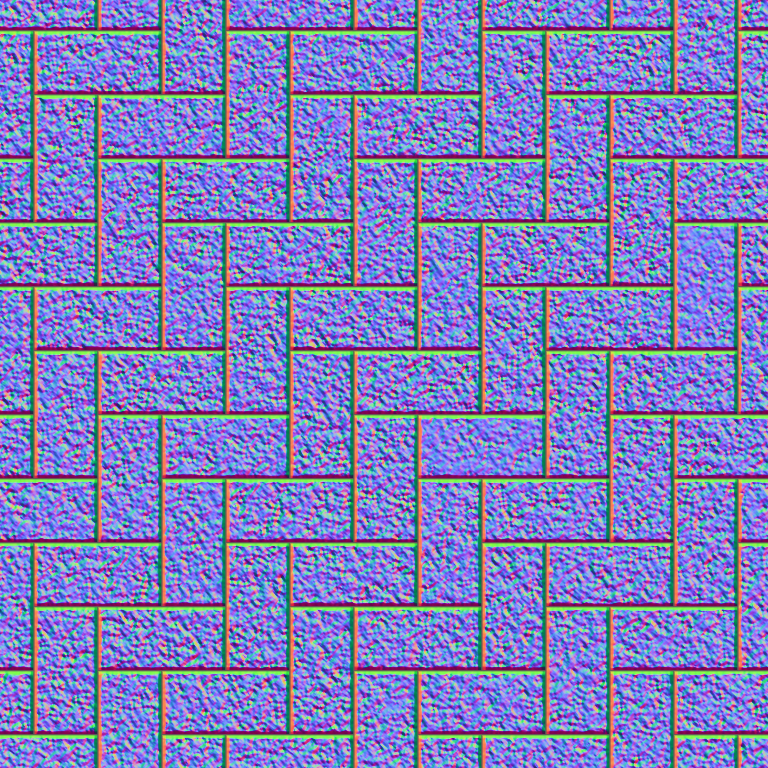
Reproduce this texture map procedurally as a Shadertoy shader.

```glsl
#define CELLS 12.0                   // grid cells per side, a brick is 2 x 1
#define GRID_SHIFT vec2(0.53, 0.52)  // offset of the first joint, in cells
#define BEVEL 0.050                  // bevel width, in cells
#define BEVEL_SLOPE 4.5
#define JOINT_WIDTH 0.020
#define GRAIN_SCALE 7.5              // coarsest grain, lattice steps per cell
#define GRAIN_SLOPE 0.98
#define SMOOTH_SHARE 0.05            // share of bricks with a finer face
#define STEEP_BLUE 0.12              // blue value of a vertical wall
#define JOINT_COLOR vec3(0.40, 0.36, 0.34)

float hash(vec2 p) {
    vec3 h = fract(p.xyx * 0.1031);
    h += dot(h, h.yzx + 33.33);
    return fract((h.x + h.y) * h.z);
}

// Value noise: x holds the value, yz its gradient
vec3 noiseGrad(vec2 p) {
    vec2 i = floor(p), f = p - i;
    vec2 u = f * f * f * (f * (f * 6.0 - 15.0) + 10.0);
    vec2 du = 30.0 * f * f * (1.0 - f) * (1.0 - f);
    float a = hash(i), b = hash(i + vec2(1, 0));
    float c = hash(i + vec2(0, 1)), d = hash(i + vec2(1, 1));
    float value = mix(mix(a, b, u.x), mix(c, d, u.x), u.y);
    vec2 grad = du * vec2(mix(b - a, d - c, u.y), mix(c - a, d - b, u.x));
    return vec3(value, grad);
}

// Turned noise hides the lattice; the gradient is turned back
vec3 turnedNoise(vec2 p, float angle) {
    float c = cos(angle), s = sin(angle);
    mat2 turn = mat2(c, s, -s, c);
    vec3 n = noiseGrad(turn * p + 400.0);
    return vec3(n.x, n.yz * turn);
}

// Herringbone: finds the lower left corner and the size of the brick at p
void findBrick(vec2 p, out vec2 corner, out vec2 size) {
    vec2 cell = floor(p);
    float part = mod(cell.x + cell.y + 2.0, 4.0);
    bool lying = part < 1.5;
    size = lying ? vec2(2, 1) : vec2(1, 2);
    bool secondHalf = mod(part, 2.0) > 0.5;
    corner = cell - (secondHalf ? size - 1.0 : vec2(0));
}

void mainImage(out vec4 fragColor, in vec2 fragCoord) {
    vec2 p = fragCoord / iResolution.xy * CELLS - GRID_SHIFT;
    vec2 corner, size;
    findBrick(p, corner, size);
    vec2 local = p - corner;
    vec2 id = mod(corner, CELLS);
    float seed = hash(id + 7.0);

    // Stone grain: three octaves of slope, with scattered deeper pits
    vec2 grainPos = local * GRAIN_SCALE + floor(vec2(seed, hash(id + 31.0)) * 200.0);
    vec3 coarse = turnedNoise(grainPos, 0.4);
    vec3 medium = turnedNoise(grainPos * 2.0, 1.0);
    vec3 fine = turnedNoise(grainPos * 2.8, 0.65);
    vec2 grain = 0.4 * coarse.yz + 1.15 * medium.yz + 0.85 * fine.yz;
    float pits = mix(0.85, 1.6, smoothstep(0.5, 0.9, coarse.x));
    float roughness = seed < SMOOTH_SHARE ? 0.65 : mix(0.92, 1.1, seed);
    grain *= GRAIN_SLOPE * pits * roughness;

    // Bevels with a slightly ragged, soft inner rim
    float ragged = 0.024 * (medium.x - 0.5);
    vec2 low = local, high = size - local;
    vec2 rim = vec2(BEVEL - 0.020, BEVEL + 0.020);
    vec2 lowBevel = 1.0 - smoothstep(rim.x, rim.y, low + ragged);
    vec2 highBevel = 1.0 - smoothstep(rim.x, rim.y, high + ragged);
    vec2 bevel = vec2(lowBevel.x - highBevel.x, highBevel.y - lowBevel.y);
    float onBevel = max(abs(bevel.x), abs(bevel.y));

    // Slope to encoded normal
    vec2 slope = grain * (1.0 - 0.4 * onBevel) + bevel * BEVEL_SLOPE;
    vec3 normal = normalize(vec3(slope, 1.0));
    vec3 color = vec3(0.5 + 0.5 * normal.xy, mix(STEEP_BLUE, 1.0, normal.z));

    // Thin joint softens the meeting of opposite bevels
    vec2 nearest = min(low, high);
    float edge = min(nearest.x, nearest.y);
    color = mix(JOINT_COLOR, color, smoothstep(0.0, JOINT_WIDTH, edge));
    fragColor = vec4(color, 1.0);
}
```
